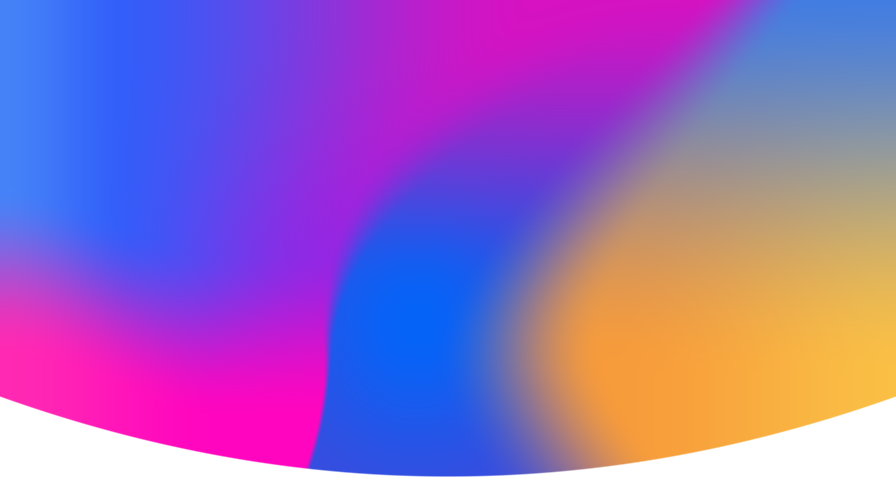
Give the GLSL for this background, as a Shadertoy shader.

```glsl
#define AZURE   vec3(0.27, 0.51, 0.97)
#define BLUE    vec3(0.19, 0.37, 0.98)
#define VIOLET  vec3(0.58, 0.15, 0.89)
#define MAGENTA vec3(0.84, 0.07, 0.76)
#define PINK    vec3(1.00, 0.02, 0.75)
#define INDIGO  vec3(0.24, 0.29, 0.86)
#define CORE    vec3(0.02, 0.39, 0.97)
#define SKY     vec3(0.23, 0.48, 0.91)
#define ORANGE  vec3(0.97, 0.61, 0.23)
#define GOLD    vec3(0.98, 0.75, 0.27)
#define ARC_LOW  0.047
#define ARC_RISE 0.16

// Blue to violet, with a pink glow rising from below
vec3 leftField(vec2 p) {
    float high = smoothstep(0.45, 0.95, p.y);
    vec3 cool = mix(AZURE, BLUE, smoothstep(0.0, 0.15, p.x));
    vec3 warm = mix(VIOLET, MAGENTA, high);
    vec3 color = mix(cool, warm, smoothstep(0.1, mix(0.38, 0.6, high), p.x));

    float glowTop = mix(0.46, 0.33, smoothstep(0.0, 0.25, p.x));
    float glow = 1.0 - smoothstep(glowTop - 0.17, glowTop + 0.17, p.y);
    vec3 pink = PINK + vec3(0.0, 0.14, -0.05) * (1.0 - smoothstep(0.0, 0.25, p.x));
    return mix(color, pink, glow);
}

// Bright blue core that fades to magenta at the top
vec3 ribbonField(vec2 p) {
    vec2 q = (p - vec2(0.465, 0.35)) / vec2(0.13, 0.25);
    vec3 blue = mix(INDIGO, CORE, exp(-dot(q, q)));
    return mix(blue, MAGENTA, smoothstep(0.43, 1.05, p.y));
}

// Sky blue above, orange to gold below
vec3 rightField(vec2 p) {
    vec3 warm = mix(ORANGE, GOLD, smoothstep(0.68, 1.02, p.x));
    return mix(warm, SKY, smoothstep(0.25, 1.1, p.y));
}

// Left border of the ribbon: sharp below, soft above
float ribbonMask(vec2 p) {
    float d = p.y - 0.3;
    float edge = 0.366 + (d > 0.0 ? 0.66 : -0.4) * d * d;
    float rise = max(p.y - 0.2, 0.0);
    float soft = 0.004 + 0.2 * rise * rise;
    return smoothstep(-soft, soft, p.x - edge);
}

// Right border of the ribbon: a wide hyperbolic blend
float rightMask(vec2 p) {
    float edge = 0.48 + length(vec2(0.1, 0.5 * (p.y - 0.31)));
    float soft = mix(0.11, 0.06, p.y);
    return smoothstep(-soft, soft, p.x - edge);
}

void mainImage(out vec4 fragColor, in vec2 fragCoord) {
    vec2 p = fragCoord / iResolution.xy;

    vec3 color = mix(leftField(p), ribbonField(p), ribbonMask(p));
    color = mix(color, rightField(p), rightMask(p));

    // White area under the curved lower border
    float side = 2.0 * p.x - 1.0;
    float arc = ARC_LOW + ARC_RISE * side * side;
    float pixel = 1.0 / iResolution.y;
    color = mix(vec3(1.0), color, smoothstep(-pixel, pixel, p.y - arc));

    fragColor = vec4(color, 1.0);
}
```
